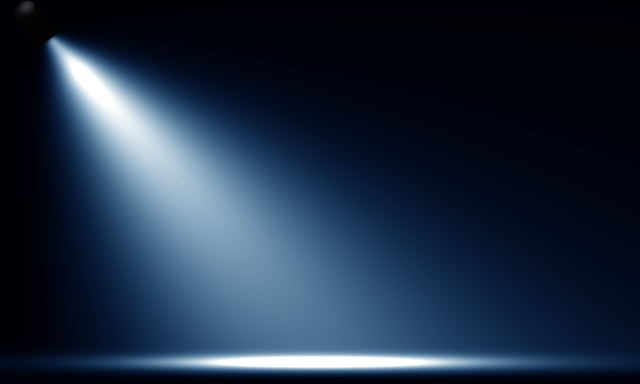
A WebGL 2 fragment shader for this background:

```glsl
#version 300 es
precision highp float;
// A stage spotlight at the upper left throws a blue-white beam onto a dark floor.
// Beam, halo and floor streak add up to one brightness value, which a power
// curve per channel tints from navy to white. Lengths are in canvas heights.

uniform vec2 u_resolution;
out vec4 outColor;

// Beam
const vec2  BEAM_APEX    = vec2(0.104, 0.930);
const float BEAM_ANGLE   = 0.829;   // downward tilt of the axis, radians
const float SPREAD_UPPER = 0.200;   // angular softness on the right side
const float SPREAD_LOWER = 0.250;   // angular softness on the left side
const float BEAM_POWER   = 1.25;
const float BEAM_REACH   = 0.957;
const float HALO_POWER   = 0.065;
const float HALO_SPREAD  = 0.50;

// Floor
const vec2  STREAK_CENTER = vec2(0.835, 0.0565);
const float STREAK_LENGTH = 0.37;
const float STREAK_HEIGHT = 0.016;
const float FLOOR_EDGE    = 0.012;

// Lamp
const vec2  LAMP_CENTER = vec2(0.0935, 0.935);
const vec2  LAMP_AXIS   = vec2(0.59, -0.807);
const vec2  LAMP_HALF   = vec2(0.050, 0.033);
const vec3  LAMP_COLOR  = vec3(0.013, 0.011, 0.016);
const vec3  DOME_COLOR  = vec3(0.20, 0.20, 0.22);

// Tint
const vec3  TINT_CURVE = vec3(1.5, 1.0, 0.68);
const float AMBIENT    = 0.004;

float gauss(float x) { return exp(-x * x); }

float roundedBox(vec2 p, vec2 halfSize, float radius) {
    vec2 d = abs(p) - halfSize + radius;
    return length(max(d, 0.0)) + min(max(d.x, d.y), 0.0) - radius;
}

// Soft cone: Gaussian across the angle, exponential decay along the axis.
float beamLight(vec2 p) {
    vec2 q = p - BEAM_APEX;
    vec2 axis = vec2(cos(BEAM_ANGLE), -sin(BEAM_ANGLE));
    float along = dot(q, axis);
    float side = dot(q, vec2(-axis.y, axis.x));
    float angle = atan(side, along);
    float dist = length(q);

    float spread = angle > 0.0 ? SPREAD_UPPER : SPREAD_LOWER;
    float core = BEAM_POWER * exp(-0.5 * angle * angle / (spread * spread));
    float halo = HALO_POWER * gauss(angle / HALO_SPREAD);
    float mouth = smoothstep(0.025, 0.055, along) * mix(0.5, 1.0, smoothstep(0.04, 0.17, along));
    return (core * exp(-dist / BEAM_REACH) + halo * exp(-0.5 * dist)) * mouth;
}

// Thin bright ellipse with a wider, dimmer glow around it.
float floorLight(vec2 p) {
    vec2 d = (p - STREAK_CENTER) / vec2(STREAK_LENGTH, STREAK_HEIGHT);
    float core = 0.95 * gauss(d.x) * gauss(d.y);
    float glow = 0.18 * gauss(d.x * 0.58) * gauss(d.y * 0.65);
    return core + glow;
}

void main() {
    vec2 p = gl_FragCoord.xy / u_resolution.y;
    float pixel = 1.0 / u_resolution.y;

    // Light, with the beam ending at the floor and fading at the left wall
    float floorCut = smoothstep(FLOOR_EDGE, STREAK_CENTER.y, p.y);
    float wallCut = smoothstep(0.03, 0.19, p.x + 0.08 * smoothstep(0.4, 0.9, p.y));
    float light = AMBIENT + beamLight(p) * floorCut * wallCut + floorLight(p);
    vec3 color = pow(vec3(clamp(light, 0.0, 1.0)), TINT_CURVE);

    // Lamp body with a flange around its mouth
    vec2 r = p - LAMP_CENTER;
    vec2 local = vec2(dot(r, LAMP_AXIS), dot(r, vec2(-LAMP_AXIS.y, LAMP_AXIS.x)));
    float body = roundedBox(local, LAMP_HALF, 0.012);
    float flange = roundedBox(local - vec2(0.044, 0.0), vec2(0.007, 0.040), 0.004);
    float lamp = min(body, flange);
    color = mix(color, LAMP_COLOR, smoothstep(pixel, -pixel, lamp));

    // Rear dome with a faint sheen
    vec2 domePoint = (local - vec2(-0.049, 0.0)) / vec2(0.022, 0.030);
    float dome = 1.0 - smoothstep(0.92, 1.0, length(domePoint));
    float sheen = gauss(length(domePoint - vec2(-0.2, 0.3)) * 1.4);
    color = mix(color, LAMP_COLOR + DOME_COLOR * sheen, dome);

    outColor = vec4(color, 1.0);
}
```
